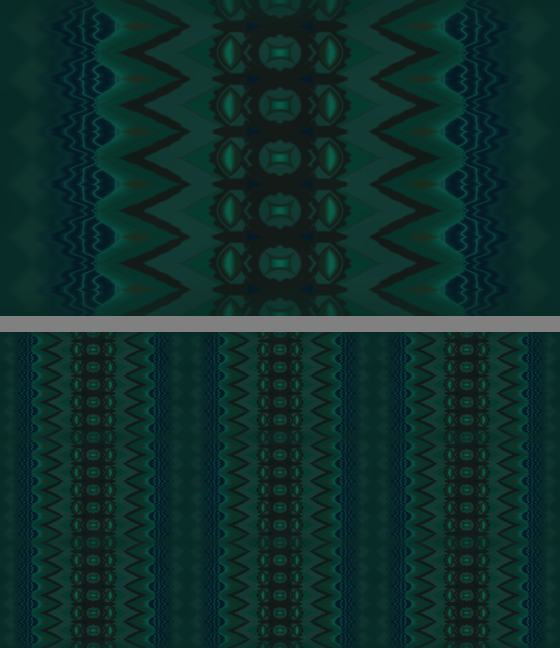
Top, the tile; bottom, the same tile 3 across and 3 down.
Give the GLSL for this pattern, as a Shadertoy shader.

```glsl
// Mirrored dark teal zigzag ornament: six stacked medallions between chevrons and rippled borders.
const float TAU = 6.2831853;
const vec3 DARK = vec3(.075, .105, .095);
const vec3 GREY = vec3(.07, .225, .20);
const vec3 GREEN = vec3(.02, .225, .175);
const vec3 TEAL = vec3(.04, .36, .29);
const vec3 NAVY = vec3(.015, .10, .145);
const vec3 OLIVE = vec3(.075, .155, .115);

// Paints a colour where the signed distance is negative, with a smooth edge.
void paint(inout vec3 col, vec3 ink, float d) {
    float w = fwidth(d) + .008;
    col = mix(col, ink, smoothstep(w, -w, d));
}

float triangle(float v) { return abs(fract(v) - .5) * 2.; }

// Rippled outer border with soft diamonds between the rows.
vec3 border(vec2 p) {
    vec3 col = vec3(.03, .17, .155);
    float diamond = abs(p.x - 4.72) / .52 + abs(p.y - .5) / .55;
    col = mix(col, vec3(.065, .205, .18), .8 * smoothstep(1.1, .5, diamond));
    float warp = p.x + .13 * cos(TAU * p.y)
               + .07 * cos(3. * TAU * p.y + 3. * p.x)
               + .03 * cos(5. * TAU * p.y - 4. * p.x);
    float ripple = .5 + .5 * sin(warp * 21. + 1.5 * sin(warp * 5.));
    float zone = smoothstep(4.55, 4.1, warp);
    col = mix(col, mix(NAVY, vec3(.025, .165, .17), ripple), zone);
    col += vec3(.03, .13, .12) * pow(ripple, 14.) * zone * smoothstep(4.3, 3.5, warp);
    return col;
}

// Nested chevrons; t runs from 0 on a medallion row to 1 between rows.
void chevrons(inout vec3 col, vec2 p, float t) {
    float wobble = .035 * sin(t * 9. + p.x * 3.) + .015 * sin(t * 21. - p.x * 5.);
    float rim = mix(3.52, 3.12, t) + .07 * sin(t * TAU) + wobble;
    float outer = mix(3.08, 1.88, t) + wobble;
    float glow = exp(-5. * max(rim - p.x, 0.)) * (.35 + .65 * t);
    paint(col, mix(vec3(.025, .20, .165), TEAL, glow), p.x - rim);

    float tip = abs(p.x - 2.72) / .48 + (1. - t) / .32;
    col = mix(col, vec3(.11, .17, .11), .85 * smoothstep(1., .3, tip));
    float hairline = abs(p.x - outer - .38) - .018;
    paint(col, mix(col, OLIVE, .6), hairline);

    paint(col, DARK, p.x - outer);
    paint(col, GREY, p.x - mix(2.56, 1.67, t) - wobble);
    float leaf = mix(1.93, 1.0, pow(t, .7)) + wobble;
    paint(col, mix(GREY, DARK, .35), p.x - leaf - .07);
    paint(col, GREEN, p.x - leaf);
}

// Dark spine with arms reaching out between the medallions.
void spine(inout vec3 col, vec2 p, float t) {
    float edge = 1.31 - .33 * t * t + .045 * sin(t * 15.)
               + .26 * smoothstep(.78, 1., t);
    paint(col, DARK, p.x - edge);
    paint(col, NAVY, max(abs(p.x - .48) - .14, .5 - p.y - .35 * (p.x - .34)));
}

// Feathered shell holding a pointed lens.
void shell(inout vec3 col, vec2 p) {
    float teeth = triangle(p.y * 5. + p.x * 1.5);
    float body = max(p.x - 1.2 + 1.7 * p.y * p.y, .5 + .13 * teeth + .25 * p.y - p.x);
    paint(col, GREY, max(body, p.y - .39));
    float jag = abs(p.x - .7 + .2 * p.y) - .075 * triangle(p.y * 4. + .5);
    paint(col, DARK, max(jag, p.y - .36));

    float lens = abs(p.x - .94) / .2 + p.y * p.y / .1 - 1.;
    paint(col, DARK, lens - .18);
    float shine = smoothstep(-.05, -.75, lens) * smoothstep(.82, .98, p.x);
    paint(col, mix(OLIVE, TEAL, shine), lens);
}

// Notched ring around a concave plate with a bright centre.
void medallion(inout vec3 col, vec2 p) {
    float ring = length(p * vec2(1., 1.16)) - .4;
    paint(col, DARK, ring - .07);
    paint(col, GREY, ring);
    paint(col, DARK, length(p - vec2(.12, .37)) - .085);
    float plate = max(p.y - .12 - 1.3 * p.x * p.x, p.x - .2 - 2. * p.y * p.y);
    paint(col, OLIVE, max(plate, length(p) - .34));
    float jewel = max(p.x - .17, p.y - .075 - .6 * p.x * p.x);
    vec3 light = mix(TEAL, GREEN, smoothstep(0., .2, length(p)));
    paint(col, light, jewel);
}

void mainImage(out vec4 fragColor, in vec2 fragCoord) {
    vec2 uv = fragCoord / iResolution.xy;
    // Fold into one cell: a mirrored width and six mirrored rows.
    vec2 p = vec2(abs(uv.x - .5) * 32. / 3., abs(fract(uv.y * 6. + .5) - .5));
    float t = 2. * p.y;

    vec3 col = border(p);
    chevrons(col, p, t);
    spine(col, p, t);
    shell(col, p);
    medallion(col, p);

    // Faint haze towards the top and bottom, and slow wrapped shading.
    float haze = smoothstep(.12, 0., min(uv.y, 1. - uv.y));
    col = mix(col, vec3(.035, .17, .145), .4 * haze);
    col *= 1. + .04 * sin(TAU * (uv.x * 3. + uv.y)) * sin(TAU * (uv.y * 2. - uv.x));
    fragColor = vec4(col, 1.);
}
```
